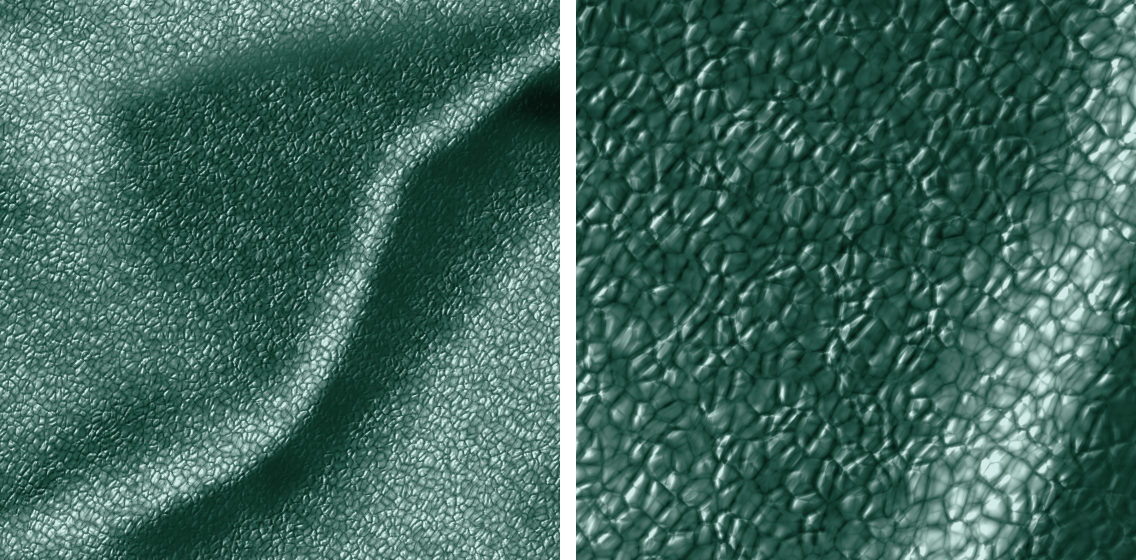
Left: the whole. Right: its middle third, enlarged.
Reproduce this texture procedurally as a Shadertoy shader.

```glsl
// Draws green pebbled leather with soft folds, a bright ridge and a deep shadow.

const float GRAIN_ACROSS = 84.0;   // pebbles per canvas, across the stretch
const float GRAIN_ALONG = 58.0;    // pebbles per canvas, along the stretch
const float STRETCH_ANGLE = 0.95;
const float LIGHT_STEP = 0.0019;
const float GLINT_GAIN = 5.2;
const float SHADE_GAIN = 2.0;
const float CREASE_DEPTH = 1.35;
const float SPARKLE = 0.7;
const float SHEET_TONE = 2.0;      // tones count along the LEATHER colours
const float HOLLOW_TONE = 0.7;
const float RIDGE_TONE = 3.5;
const float SUNLIT_TONE = 3.1;
const int SAMPLES = 2;
const vec3 LEATHER[6] = vec3[6](
    vec3(0.05, 0.20, 0.15), vec3(0.14, 0.33, 0.28), vec3(0.29, 0.44, 0.40),
    vec3(0.44, 0.58, 0.55), vec3(0.60, 0.73, 0.70), vec3(0.82, 0.92, 0.91));

float hash(vec2 p) {
    return fract(sin(dot(p, vec2(127.1, 311.7))) * 43758.5453);
}

float noise(vec2 p) {
    vec2 i = floor(p), f = fract(p);
    f = f * f * (3.0 - 2.0 * f);
    return mix(mix(hash(i), hash(i + vec2(1, 0)), f.x),
               mix(hash(i + vec2(0, 1)), hash(i + vec2(1, 1)), f.x), f.y);
}

// Soft elliptical spot
float blob(vec2 p, vec2 center, float angle, vec2 radii) {
    float c = cos(angle), s = sin(angle);
    p -= center;
    vec2 q = vec2(c * p.x + s * p.y, c * p.y - s * p.x) / radii;
    return exp(-dot(q, q));
}

// Rounded cells parted by narrow creases
float pebbles(vec2 p) {
    vec2 cell = floor(p);
    float nearest = 9.0, second = 9.0;
    for (int y = -1; y <= 1; y++)
    for (int x = -1; x <= 1; x++) {
        vec2 id = cell + vec2(x, y);
        vec2 seed = id + 0.1 + 0.8 * vec2(hash(id), hash(id + 57.3));
        float d = distance(p, seed);
        second = min(second, max(nearest, d));
        nearest = min(nearest, d);
    }
    return 1.0 - exp(-2.8 * (second - nearest));
}

float grainHeight(vec2 p) {
    vec2 axis = vec2(cos(STRETCH_ANGLE), sin(STRETCH_ANGLE));
    vec2 q = vec2(dot(p, vec2(axis.y, -axis.x)) * GRAIN_ACROSS, dot(p, axis) * GRAIN_ALONG);
    q += 0.6 * vec2(noise(q * 0.6), noise(q * 0.6 + 31.0));
    return 0.68 * pebbles(q) + 0.32 * pebbles(q * 1.7 + 17.0);
}

// Signed distance to the ridge, positive on its shadow side
float ridgeSide(vec2 p) {
    float d = p.y - 0.46;
    float bend = d > 0.0 ? 2.75 : 5.7;
    float slope = 0.3 + 3.0 * bend * d * d;
    return (p.x - 0.615 - 0.3 * d - bend * d * d * d) / sqrt(1.0 + slope * slope);
}

// Signed distance to the rim of the hollow, positive inside
float hollowSide(vec2 p) {
    float d = p.y - 0.73;
    float reach = d > 0.0 ? 45.0 * d * d * d : 0.75 * d * d / (0.1 - d);
    float slope = d > 0.0 ? 135.0 * d * d : 0.6 * smoothstep(0.0, 0.15, -d);
    return (p.x - 0.2 - reach) / sqrt(1.0 + slope * slope);
}

// Broad light and shade of the folds
float foldTone(vec2 p) {
    p += 0.03 * (vec2(noise(p * 7.0), noise(p * 7.0 + 9.0)) - 0.5);
    float high = smoothstep(0.5, 0.78, p.y);
    float rim = hollowSide(p), side = ridgeSide(p);

    // Sheet on the left
    float tone = SHEET_TONE + mix(0.3, 1.5, high) * exp(-pow((rim + 0.1) / 0.09, 2.0));
    tone -= 1.2 * blob(p, vec2(0.22, 0.24), 0.45, vec2(0.2, 0.055));
    tone -= 0.9 * blob(p, vec2(0.05, 0.12), 0.35, vec2(0.16, 0.035));
    tone -= 0.9 * blob(p, vec2(0.0, 0.64), -0.3, vec2(0.12, 0.06));
    tone -= 1.4 * blob(p, vec2(0.0, 1.0), -0.2, vec2(0.22, 0.07));
    tone += 0.6 * blob(p, vec2(0.02, 0.3), 0.3, vec2(0.13, 0.07));

    // Hollow and ridge
    float softness = mix(0.12, 0.045, high);
    tone = mix(tone, HOLLOW_TONE, smoothstep(-softness, softness, rim));
    float width = mix(0.042, 0.028, smoothstep(0.1, 0.9, p.y)) * (side < 0.0 ? 1.25 : 0.8);
    float crest = 0.8 + 0.3 * noise(p * 11.0 + 4.0);
    tone = mix(tone, RIDGE_TONE, crest * exp(-pow(side / width, 2.0)));

    // Shadow and the sunlit sheet beyond it
    float border = 0.12 + 0.12 * smoothstep(0.2, 0.6, p.y);
    float beyond = mix(0.0, 0.7, smoothstep(0.07, border, side));
    beyond = mix(beyond, SUNLIT_TONE, smoothstep(border - 0.04, border + 0.07, side));
    beyond -= 1.3 * blob(p, vec2(1.0, 0.1), 1.3, vec2(0.17, 0.07));
    beyond -= 1.1 * blob(p, vec2(0.98, 0.81), 0.0, vec2(0.1, 0.04));
    tone = mix(tone, beyond, smoothstep(0.012, 0.05, side) * smoothstep(0.12, 0.3, p.x));
    return tone + 0.5 * (noise(p * 14.0) - 0.5);
}

vec3 leatherColor(float tone) {
    float t = clamp(tone, 0.0, 4.999);
    int i = int(t);
    vec3 color = mix(LEATHER[i], LEATHER[i + 1], fract(t));
    return color * (1.0 + 0.6 * clamp(tone, -1.0, 0.0));
}

vec3 shade(vec2 p) {
    float tone = foldTone(p);
    vec2 light = mix(vec2(-0.45, 0.89), vec2(-0.9, 0.42), smoothstep(0.1, 0.45, p.x));
    float behind = grainHeight(p - light * LIGHT_STEP);
    float ahead = grainHeight(p + light * LIGHT_STEP);
    float facing = behind - ahead;
    float relief = mix(0.16, 1.0, smoothstep(-0.1, 0.9, tone));
    relief *= 1.0 - 0.8 * blob(p, vec2(0.55, 0.9), 0.17, vec2(0.35, 0.035));

    // Glints, shaded flanks and creases
    float glint = 1.5 * smoothstep(0.15, 0.85, noise(p * 95.0));
    float lit = GLINT_GAIN * glint * max(facing, 0.0) - SHADE_GAIN * max(-facing, 0.0);
    float crease = CREASE_DEPTH * max(tone, 0.3) * (0.5 * (behind + ahead) - 0.56);
    float sparkle = SPARKLE * (noise(p * 150.0) + noise(p * 270.0) - 1.0);
    return leatherColor(tone + relief * (lit + crease + sparkle));
}

void mainImage(out vec4 fragColor, in vec2 fragCoord) {
    vec3 color = vec3(0.0);
    for (int y = 0; y < SAMPLES; y++)
    for (int x = 0; x < SAMPLES; x++) {
        vec2 offset = (vec2(x, y) + 0.5) / float(SAMPLES) - 0.5;
        color += shade((fragCoord + offset) / iResolution.xy);
    }
    fragColor = vec4(color / float(SAMPLES * SAMPLES), 1.0);
}
```
